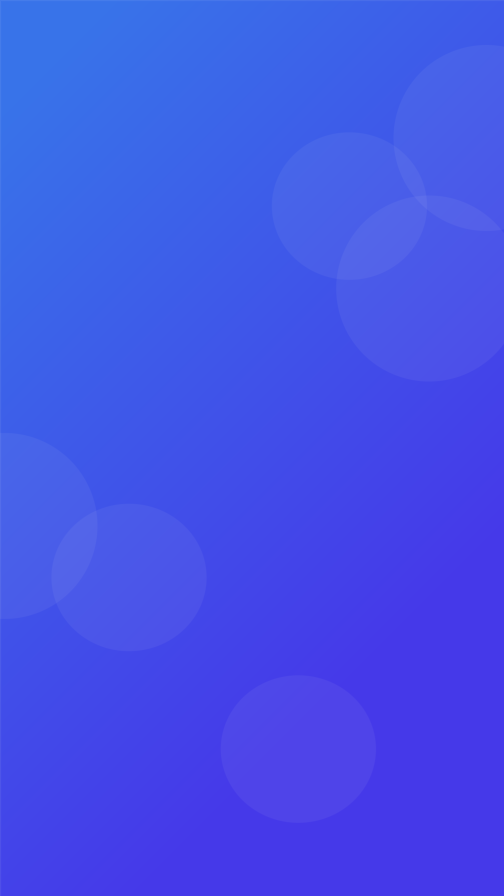
A WebGL 1 fragment shader for this background:

```glsl
precision highp float;

uniform vec2 u_resolution;

const float ASPECT = 0.5625;
const int DISC_COUNT = 6;
const int LARGE_COUNT = 3;

// Diagonal blend from the upper left corner towards the lower right
vec3 diagonalGradient(vec2 p, vec3 startColor, vec3 endColor, float near, float far) {
    float t = clamp((p.x + 1.0 - p.y - near) / (far - near), 0.0, 1.0);
    return mix(startColor, endColor, t);
}

// Smooth coverage of an axis-aligned ellipse
float ellipseMask(vec2 p, vec2 center, vec2 radii, float blur) {
    float dist = (length((p - center) / radii) - 1.0) * min(radii.x, radii.y);
    return 1.0 - smoothstep(-blur, blur, dist);
}

// Hairline along the left and top borders
float borderMask(vec2 p, float width, float blur) {
    float dist = min(p.x, 1.0 - p.y);
    return 1.0 - smoothstep(width - blur, width + blur, dist);
}

void main() {
    vec2 p = gl_FragCoord.xy / u_resolution * vec2(ASPECT, 1.0);
    float blur = 0.75 / u_resolution.y;

    vec3 azure = vec3(0.22, 0.452, 0.915);
    vec3 indigo = vec3(0.272, 0.225, 0.912);
    vec3 haze = vec3(0.88, 0.90, 0.93);
    vec3 color = diagonalGradient(p, azure, indigo, 0.12, 1.146);

    // Large round discs first, then the smaller, slightly wide ones
    vec2 centers[DISC_COUNT];
    centers[0] = vec2(0.543, 0.846);
    centers[1] = vec2(0.479, 0.678);
    centers[2] = vec2(0.005, 0.413);
    centers[3] = vec2(0.390, 0.770);
    centers[4] = vec2(0.144, 0.3555);
    centers[5] = vec2(0.333, 0.164);

    // Translucent layers brighten where they overlap
    for (int i = 0; i < DISC_COUNT; i++) {
        vec2 radii = i < LARGE_COUNT ? vec2(0.1038) : vec2(0.0866, 0.0823);
        color = mix(color, haze, 0.062 * ellipseMask(p, centers[i], radii, blur));
    }

    color = mix(color, haze, 0.08 * borderMask(p, 0.0012, blur));
    gl_FragColor = vec4(color, 1.0);
}
```
